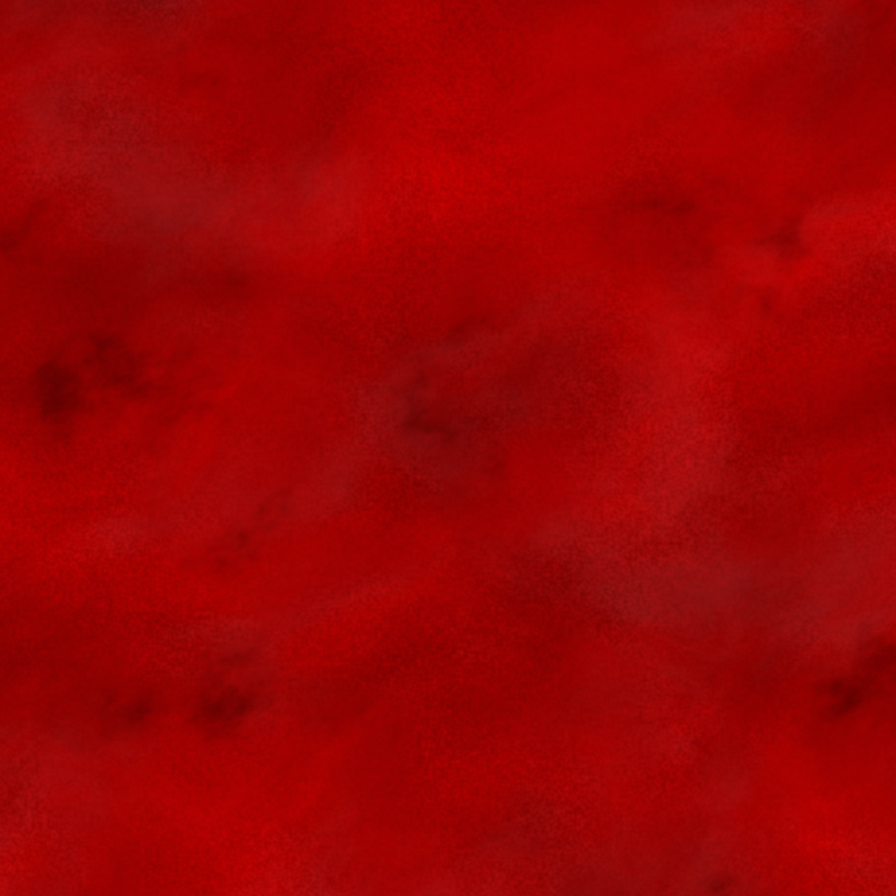
Give the GLSL for this texture, as a WebGL 2 fragment shader.

```glsl
#version 300 es
precision highp float;
// Weathered deep red surface: slanted soft clouds, dark smudges, pale dust and fine grain.

uniform vec2 u_resolution;
out vec4 fragColor;

const float TAU = 6.2831853;

// Integer hash of a lattice cell, giving a value in 0..1.
float hash(ivec2 cell, uint seed) {
    uvec2 q = uvec2(cell) * uvec2(1597u, 3571u);
    uint h = q.x ^ (q.y * 2053u) ^ (seed * 7919u);
    h = (h ^ (h >> 15u)) * 0x2c1b3c6du;
    h = (h ^ (h >> 12u)) * 0x297a2d39u;
    h ^= h >> 15u;
    return float(h >> 8u) / 16777216.0;
}

// Dot product of a cell's random unit gradient with the offset from it.
float cornerSlope(ivec2 cell, vec2 offset, uint seed) {
    float angle = TAU * hash(cell, seed);
    return dot(vec2(cos(angle), sin(angle)), offset);
}

float gradientNoise(vec2 p, uint seed) {
    ivec2 cell = ivec2(floor(p));
    vec2 f = fract(p);
    vec2 w = f * f * f * (f * (f * 6.0 - 15.0) + 10.0);
    float a = cornerSlope(cell, f, seed);
    float b = cornerSlope(cell + ivec2(1, 0), f - vec2(1.0, 0.0), seed);
    float c = cornerSlope(cell + ivec2(0, 1), f - vec2(0.0, 1.0), seed);
    float d = cornerSlope(cell + ivec2(1, 1), f - vec2(1.0, 1.0), seed);
    return mix(mix(a, b, w.x), mix(c, d, w.x), w.y);
}

mat2 rotation(float angle) {
    float c = cos(angle), s = sin(angle);
    return mat2(c, s, -s, c);
}

float fbm(vec2 p, int octaves, float gain, uint seed) {
    mat2 turn = rotation(0.6);
    float sum = 0.0, amplitude = 1.0;
    for (int i = 0; i < octaves; i++) {
        sum += amplitude * gradientNoise(p, seed + uint(i));
        p = turn * p * 2.03 + 3.7;
        amplitude *= gain;
    }
    return sum;
}

// Rotates the plane and stretches features along the slanted direction.
vec2 slant(vec2 p, float angle, float stretch) {
    return rotation(-angle) * p * vec2(1.0 / stretch, 1.0);
}

void main() {
    vec2 uv = gl_FragCoord.xy / u_resolution.y;

    // Gentle warp bends the clouds.
    vec2 warp = vec2(fbm(uv * 3.0, 4, 0.5, 11u), fbm(uv * 3.0, 4, 0.5, 23u));
    vec2 p = slant(uv + 0.07 * warp, 0.35, 1.5);

    // Broad and mid-sized tonal clouds.
    float clouds = fbm(p * 4.4, 7, 0.56, 37u);
    float drift = gradientNoise(uv * 1.7 + 0.4, 51u);
    float red = 0.613 + 0.15 * clouds + 0.08 * drift;

    // Fine grain, stronger in some places than others.
    float grain = gradientNoise(uv * 230.0, 61u) + 0.7 * gradientNoise(uv * 110.0, 67u);
    float roughness = smoothstep(-0.3, 0.4, fbm(uv * 5.0, 4, 0.55, 71u));
    float grit = grain * mix(0.4, 1.0, roughness);
    red += 0.075 * grit;

    // Sparse ragged smudges with a wide, grainy falloff.
    float smudgeField = fbm(slant(uv, 0.5, 1.4) * 5.5, 7, 0.62, 83u);
    float smudge = smoothstep(0.3, 1.0, smudgeField + 0.3 * grit);
    red -= 0.17 * smudge;

    // Dry greyish dust, brushed along the slant and broken up by the grain.
    float dustField = fbm(p * 4.0 + 5.3, 7, 0.6, 97u);
    float dust = smoothstep(-0.1, 0.85, dustField + 0.25 * grit) * (1.0 - smudge);

    vec3 paint = vec3(red, 0.004, 0.004);
    vec3 dusty = vec3(red - 0.005, 0.105, 0.11);
    vec3 color = mix(paint, dusty, 0.6 * dust);
    fragColor = vec4(clamp(color, 0.0, 1.0), 1.0);
}
```
